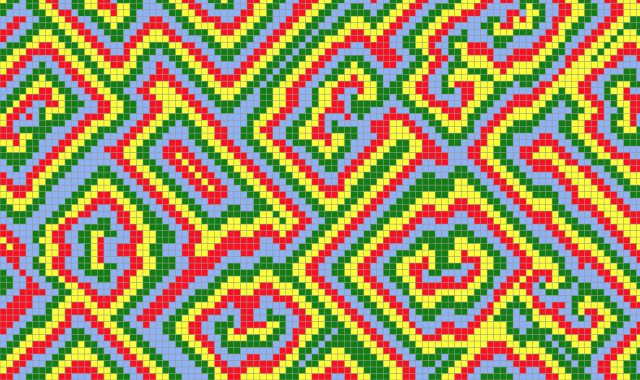
Write a Shadertoy shader that draws this pattern.

```glsl
// Cyclic cellular automaton: four-colour diamond spiral waves on a square grid.

const float CELLS_HIGH = 58.5;      // grid cells over the canvas height
const float PERIOD = 8.0;           // wavelength in cells, two cells per colour
const float LINE_HALF = 0.046;      // half the grid line width, in cells
const vec2 SOURCE_SPACING = vec2(29.0, 25.0);

const vec3 GREEN = vec3(0.065, 0.495, 0.07);
const vec3 BLUE = vec3(0.56, 0.70, 0.96);
const vec3 RED = vec3(0.99, 0.06, 0.13);
const vec3 YELLOW = vec3(1.0, 1.0, 0.20);
const vec3 LINE_GREY = vec3(0.58, 0.60, 0.58);

vec3 hash3(vec2 p) {
    vec3 q = fract(vec3(p.xyx) * vec3(0.1031, 0.1030, 0.0973));
    q += dot(q, q.yxz + 33.33);
    return fract((q.xxy + q.yzz) * q.zyx);
}

float diamondLength(vec2 v) {
    return abs(v.x) + abs(v.y);
}

// Wave from two counter-rotating spiral cores; its rings close far away.
float spiralPair(vec2 p, vec2 core, vec2 span) {
    vec2 a = p - core;
    vec2 b = a - span;
    float twist = atan(a.y * b.x - a.x * b.y, dot(a, b));
    float reach = min(diamondLength(a), diamondLength(b));
    return reach + PERIOD * twist / 6.2831853;
}

// Earliest wave arriving from the scattered sources around p.
float arrival(vec2 p) {
    vec2 home = floor(p / SOURCE_SPACING);
    float first = 1e5;
    for (int j = -2; j <= 2; j++) {
        for (int i = -2; i <= 2; i++) {
            vec2 site = home + vec2(i, j);
            vec3 place = hash3(site + 17.0);
            vec3 shape = hash3(site + 71.0);
            vec2 core = floor((site + 0.1 + 0.8 * place.xy) * SOURCE_SPACING);
            vec2 span = floor(vec2(13.0 * shape.x - 6.0, 4.0 + 4.0 * shape.y));
            span = shape.z > 0.5 ? span : -span.yx;
            float delay = floor(16.0 * place.z);
            first = min(first, spiralPair(p, core, span) + delay);
        }
    }
    return first;
}

vec3 stateColour(float state) {
    if (state < 0.5) return GREEN;
    if (state < 1.5) return BLUE;
    if (state < 2.5) return RED;
    return YELLOW;
}

vec3 cellColour(vec2 p) {
    float wave = arrival(floor(p) + 0.5) + 0.5;
    return stateColour(floor(mod(wave, PERIOD) * 4.0 / PERIOD));
}

// Share of a pixel, one axis at a time, that a grid line covers.
vec2 lineCoverage(vec2 p, float pixel) {
    vec2 d = 0.5 - abs(fract(p) - 0.5);
    float most = min(1.0, 2.0 * LINE_HALF / pixel);
    return clamp((LINE_HALF + 0.5 * pixel - d) / pixel, 0.0, most);
}

void mainImage(out vec4 fragColor, in vec2 fragCoord) {
    float pixel = CELLS_HIGH / iResolution.y;
    vec2 p = fragCoord * pixel;

    // Four samples soften the cell edges.
    vec3 colour = vec3(0.0);
    for (int k = 0; k < 4; k++) {
        vec2 shift = vec2(k & 1, k >> 1) - 0.5;
        colour += 0.25 * cellColour(p + 0.5 * pixel * shift);
    }

    // Thin grid lines over the cells.
    vec2 cover = lineCoverage(p, pixel);
    float line = 1.0 - (1.0 - cover.x) * (1.0 - cover.y);
    fragColor = vec4(mix(colour, LINE_GREY, line), 1.0);
}
```
